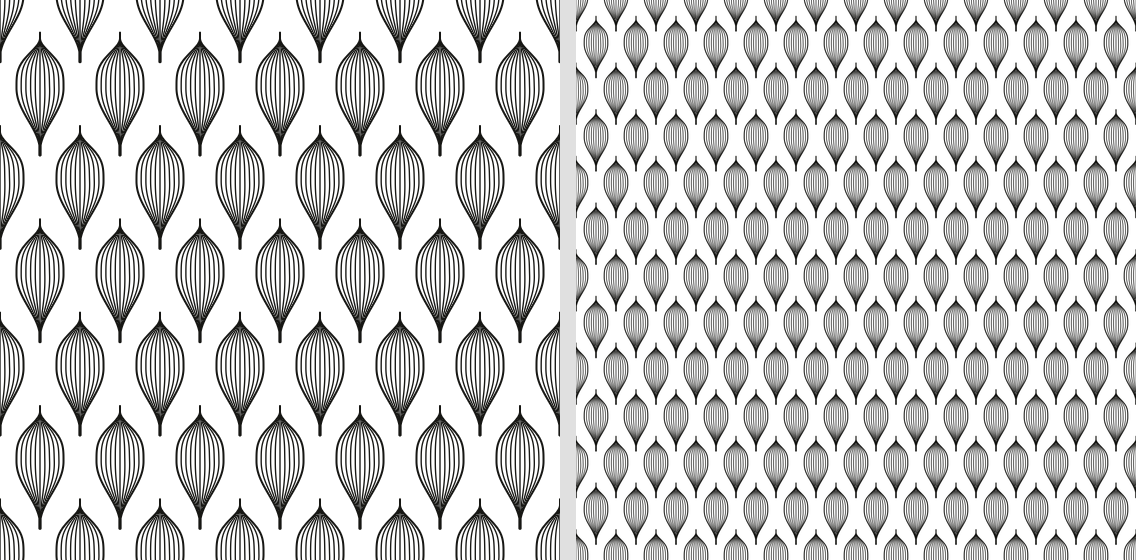
Left: one tile. Right: repeated 2 by 2.
Reproduce this pattern procedurally as a WebGL 1 fragment shader.

```glsl
precision highp float;
// Staggered rows of pointed, ribbed leaf buds drawn in dark ink on white.
uniform vec2 u_resolution;

const float PI = 3.14159265;
const vec2 REPEATS = vec2(7.0, 3.0);
const float ROW_HEIGHT = 0.1765;  // widest point of the first row
const float ABOVE = 0.0985;       // widest point to upper tip
const float BELOW = 0.1198;       // widest point to lower tip
const float HALF_WIDTH = 0.0420;
const float OUTLINE = 0.0018;     // half stroke widths
const float RIB = 0.00122;
const float STALK = 0.0029;
const float RIBS_PER_SIDE = 5.0;  // the last one is the outline
const vec3 PAPER = vec3(1.0);
const vec3 INK = vec3(0.09, 0.09, 0.08);

// Half width of the bud at height y: full in the middle, pinched at both tips.
float budProfile(float y) {
  float upper = pow(clamp(y / (0.9 * ABOVE), 0.0, 1.0), 1.7);
  float lower = pow(clamp(-y / (0.95 * BELOW), 0.0, 1.0), 1.03);
  return HALF_WIDTH * (0.5 + 0.5 * cos(PI * max(upper, lower)));
}

// Ribs right of the middle lean towards the outline in the lower half.
float ribOffset(float f, float y) {
  float lean = 0.35 * smoothstep(0.02, -0.09, y);
  return (f + lean * max(f, 0.0) * (1.0 - f)) * budProfile(y);
}

float verticalCapsule(vec2 p, float low, float high, float radius) {
  return length(vec2(p.x, p.y - clamp(p.y, low, high))) - radius;
}

// Approximate distance to one rib, corrected for its slope.
float ribDistance(vec2 p, float f, float halfStroke) {
  float h = 0.0005;
  float slope = (ribOffset(f, p.y + h) - ribOffset(f, p.y - h)) / (2.0 * h);
  return abs(p.x - ribOffset(f, p.y)) / sqrt(1.0 + slope * slope) - halfStroke;
}

float budDistance(vec2 p) {
  float d = 1.0;
  for (int i = -5; i <= 5; i++) {
    float f = float(i) / RIBS_PER_SIDE;
    float halfStroke = abs(f) > 0.99 ? OUTLINE : RIB;
    d = min(d, ribDistance(p, f, halfStroke));
  }
  d = max(d, max(p.y - ABOVE, -BELOW - p.y));

  // Rounded stalks close both tips.
  float tip = verticalCapsule(p, 0.78 * ABOVE, ABOVE, OUTLINE);
  float stalk = verticalCapsule(p, -BELOW, -0.82 * BELOW, STALK);
  return min(d, min(tip, stalk));
}

// Position relative to the nearest bud of a wrapping grid.
vec2 repeatAround(vec2 p, vec2 center, vec2 count) {
  return (fract((p - center) * count + 0.5) - 0.5) / count;
}

void main() {
  vec2 uv = gl_FragCoord.xy / u_resolution;
  vec2 first = vec2(0.5 / REPEATS.x, ROW_HEIGHT);
  vec2 second = first + 0.5 / REPEATS;

  float d = min(budDistance(repeatAround(uv, first, REPEATS)),
                budDistance(repeatAround(uv, second, REPEATS)));
  float pixels = min(u_resolution.x, u_resolution.y);
  float coverage = clamp(0.5 - d * pixels, 0.0, 1.0);
  gl_FragColor = vec4(mix(PAPER, INK, coverage), 1.0);
}
```
